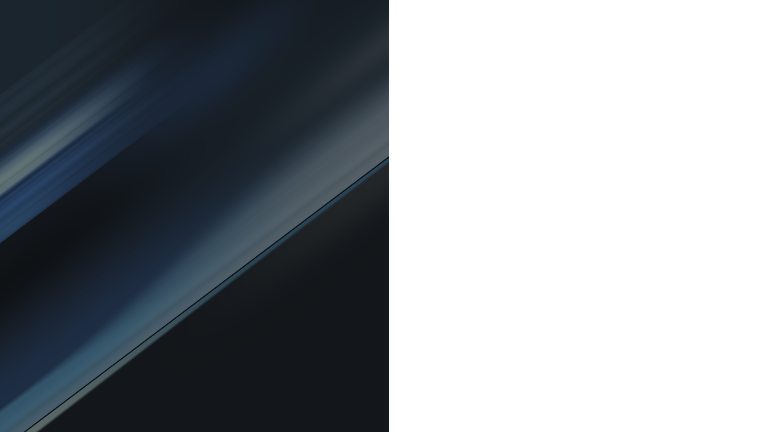
Give the GLSL for this background, as a WebGL 2 fragment shader.

```glsl
#version 300 es
precision highp float;
// Diagonal motion-blur streaks of steel blue on near black, beside a plain white half.
// Each streak is a soft band in "across" (height above a slanted axis), faded along x;
// layered sines in the same coordinate add the fine brushed grain.

uniform vec2 u_resolution;
out vec4 outColor;

const float SLOPE = 0.755;
const float PANEL_EDGE = 0.9005;
const float SEAM = -0.043;

const vec3 WHITE = vec3(1.0);
const vec3 INK = vec3(0.073, 0.088, 0.103);
const vec3 SEAM_INK = vec3(0.035, 0.05, 0.07);
const vec3 NAVY = vec3(0.115, 0.175, 0.26);
const vec3 SLATE = vec3(0.11, 0.15, 0.185);
const vec3 BLUE = vec3(0.16, 0.27, 0.42);
const vec3 TEAL = vec3(0.22, 0.37, 0.46);
const vec3 STEEL = vec3(0.35, 0.395, 0.425);
const vec3 CREAM = vec3(0.41, 0.47, 0.46);

// Bell-shaped glow around a centre.
float glow(float t, float center, float width) {
  float k = (t - center) / width;
  return exp(-k * k);
}

// Band from lo to hi with a separate softness on each side.
float band(float t, float lo, float hi, float softLo, float softHi) {
  return smoothstep(lo - softLo, lo + softLo, t)
       * (1.0 - smoothstep(hi - softHi, hi + softHi, t));
}

// Fade from full to nothing along the streak.
float fade(float x, float start, float end) {
  return 1.0 - smoothstep(start, end, x);
}

// Brushed grain from layered sines, roughly -1 to 1.
float grain(float t) {
  float sum = 0.0;
  float amp = 0.5;
  float freq = 95.0;
  for (int i = 0; i < 4; i++) {
    sum += amp * sin(t * freq + 2.1 * sin(t * freq * 0.37 + float(i)));
    freq *= 1.83;
    amp *= 0.6;
  }
  return sum;
}

// Wide dim light that fills the dark ground.
vec3 ground(float x, float v) {
  vec3 c = INK;
  c = mix(c, SLATE, 0.9 * smoothstep(0.42, 0.75, v) * fade(x, 0.1, 0.6));
  c = mix(c, NAVY, 0.75 * glow(v, 0.45, 0.1) * glow(x, 0.5, 0.22));
  vec3 haze = mix(NAVY, SLATE * 1.15, smoothstep(0.3, 0.85, x));
  c = mix(c, haze, glow(v, 0.07, 0.15) * step(SEAM, v));
  c = mix(c, SLATE, 0.65 * glow(v, 0.28, 0.13) * smoothstep(0.2, 0.8, x));
  c = mix(c, STEEL * 0.62, 0.6 * glow(v, 0.225, 0.05) * smoothstep(0.5, 0.95, x));
  return c * (1.0 - 0.25 * glow(v, 0.33, 0.07) * fade(x, 0.05, 0.5));
}

// Sheaf of streaks entering from the upper left.
vec3 upperSheaf(vec3 c, float x, float v, float px) {
  float fine = grain(v);
  float body = band(v, 0.5, 0.78, 0.02, 0.004 + px);
  c = mix(c, SLATE * 1.4, body * (0.5 + 0.3 * fine) * fade(x, 0.0, 0.42));
  float blue = band(v, 0.437, 0.62, 0.002 + px, 0.04);
  c = mix(c, BLUE * (0.9 + 0.12 * fine), 0.95 * blue * fade(x, 0.02, 0.52));
  float lit = glow(v, 0.46, 0.025) * step(0.437, v);
  c = mix(c, TEAL, 0.3 * lit * fade(x, 0.0, 0.2));
  float cream = band(v, 0.548, 0.605, 0.006, 0.03);
  c = mix(c, CREAM, cream * (0.85 + 0.15 * fine) * fade(x, 0.03, 0.36));
  float gaps = glow(v, 0.538, 0.005) + 0.6 * glow(v, 0.638, 0.007);
  return mix(c, NAVY * 0.75, 0.7 * gaps * fade(x, 0.15, 0.45));
}

// Long bright blade resting on the dark seam.
vec3 blade(vec3 c, float x, float v, float px) {
  float along = smoothstep(0.15, 0.85, x);
  float top = mix(0.048, 0.105, along);
  float soft = mix(0.008, 0.085, smoothstep(0.0, 0.75, x));
  float body = band(v, SEAM, top, px, soft);
  vec3 tint = mix(TEAL, STEEL, along);
  tint = mix(tint, STEEL, 0.6 * glow(v, SEAM, 0.04));
  tint *= 0.96 + 0.05 * grain(v * 0.8);
  c = mix(c, tint, 0.92 * body);
  // Thin lip and dim reflection below the seam.
  float lipEnd = mix(-0.065, -0.056, smoothstep(0.0, 0.7, x));
  float lip = band(v, lipEnd, SEAM, 0.004 + px, px);
  c = mix(c, mix(CREAM, TEAL * 0.8, smoothstep(0.0, 0.65, x)), 0.85 * lip);
  float under = glow(v, -0.07, 0.075) * step(v, lipEnd);
  c = mix(c, vec3(0.17, 0.18, 0.19), 0.7 * under * smoothstep(0.35, 0.95, x));
  float seam = band(v, SEAM - 0.0018, SEAM + 0.0018, px, px);
  return mix(c, SEAM_INK, 0.9 * seam);
}

void main() {
  vec2 p = gl_FragCoord.xy / u_resolution.y;
  float px = 0.6 / u_resolution.y;
  float across = p.y - SLOPE * p.x;
  vec3 color = ground(p.x, across);
  color = upperSheaf(color, p.x, across, px);
  color = blade(color, p.x, across, px);
  float edge = PANEL_EDGE * u_resolution.x / u_resolution.y * 9.0 / 16.0;
  color = mix(color, WHITE, smoothstep(edge - px, edge + px, p.x));
  outColor = vec4(color, 1.0);
}
```
